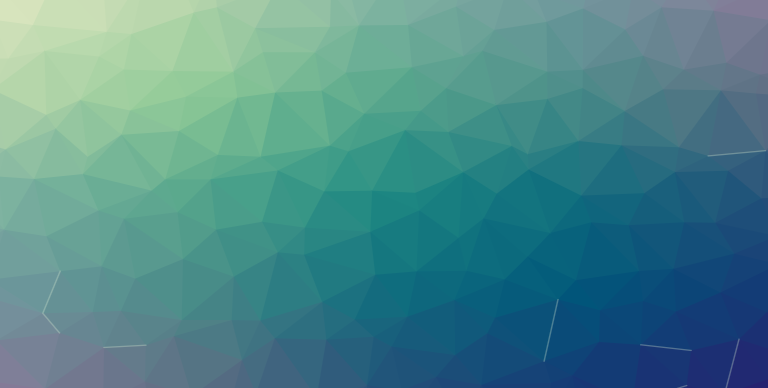
This background is drawn by a Shadertoy shader. Its source:

```glsl
// Low-poly mesh of flat triangles, shaded from pale green through teal to deep blue.

#define GRID vec2(17.0, 9.5)   // mesh cells across the canvas
#define JITTER 0.72            // how far vertices stray from the grid
#define SEAM_CHANCE 0.05       // share of cells with a bright seam
#define SEAM_WIDTH 0.016       // in cells
#define SEAM_ALPHA 0.32
#define OFF_DIAGONAL_TINT vec3(0.015, -0.035, 0.0)

vec2 hash22(vec2 p) {
    vec3 q = fract(vec3(p.xyx) * vec3(0.1031, 0.1030, 0.0973));
    q += dot(q, q.yzx + 33.33);
    return fract((q.xx + q.yz) * q.zy);
}

// Five evenly spaced colour stops
vec3 palette(float t) {
    t = clamp(t, 0.0, 1.0) * 4.0;
    vec3 c = mix(vec3(0.86, 0.90, 0.75), vec3(0.56, 0.79, 0.59), min(t, 1.0));
    c = mix(c, vec3(0.12, 0.54, 0.51), clamp(t - 1.0, 0.0, 1.0));
    c = mix(c, vec3(0.00, 0.34, 0.48), clamp(t - 2.0, 0.0, 1.0));
    return mix(c, vec3(0.15, 0.13, 0.44), clamp(t - 3.0, 0.0, 1.0));
}

// Average of a horizontal and a vertical gradient
vec3 meshColor(vec2 cellPos) {
    vec2 uv = clamp(cellPos / GRID, 0.0, 1.0);
    float across = uv.x, down = 1.0 - uv.y;
    vec3 c = 0.5 * (palette(across) + palette(down));
    return c + OFF_DIAGONAL_TINT * abs(across - down);
}

vec2 vertex(vec2 id) {
    return id + JITTER * (hash22(id + 41.0) - 0.5);
}

float cross2(vec2 a, vec2 b) {
    return a.x * b.y - a.y * b.x;
}

float edgeSide(vec2 p, vec2 a, vec2 b) {
    return cross2(b - a, p - a) / length(b - a);
}

// Antialiased coverage of a triangle
float coverage(vec2 p, vec2 a, vec2 b, vec2 c, float pixel) {
    float winding = sign(cross2(b - a, c - a));
    vec3 d = winding * vec3(edgeSide(p, a, b), edgeSide(p, b, c), edgeSide(p, c, a));
    return clamp(0.5 + min(d.x, min(d.y, d.z)) / pixel, 0.0, 1.0);
}

float segmentDistance(vec2 p, vec2 a, vec2 b) {
    vec2 ab = b - a;
    float t = clamp(dot(p - a, ab) / dot(ab, ab), 0.0, 1.0);
    return length(p - a - t * ab);
}

void mainImage(out vec4 fragColor, in vec2 fragCoord) {
    vec2 p = fragCoord / iResolution.xy * GRID;
    float pixel = GRID.y / iResolution.y;
    vec4 sum = vec4(0.0);
    float seam = 0.0;

    for (int j = -1; j <= 1; j++)
    for (int i = -1; i <= 1; i++) {
        vec2 id = floor(p) + vec2(i, j);
        vec2 a = vertex(id);
        vec2 b = vertex(id + vec2(1, 0));
        vec2 c = vertex(id + vec2(1, 1));
        vec2 d = vertex(id + vec2(0, 1));

        // Split the quad along its shorter diagonal
        bool splitAC = distance(a, c) < distance(b, d);
        vec2 e = splitAC ? c : d;
        vec2 f = splitAC ? a : b;
        float w1 = coverage(p, a, b, e, pixel);
        float w2 = coverage(p, f, c, d, pixel);
        sum += w1 * vec4(meshColor((a + b + e) / 3.0), 1.0);
        sum += w2 * vec4(meshColor((f + c + d) / 3.0), 1.0);

        // Rare thin seam along one side
        vec2 pick = hash22(id + 7.0);
        if (pick.x < SEAM_CHANCE) {
            float dist = segmentDistance(p, a, pick.y < 0.5 ? b : d);
            float line = clamp(0.5 + (SEAM_WIDTH - dist) / pixel, 0.0, 1.0);
            seam = max(seam, line);
        }
    }

    vec3 color = sum.rgb / max(sum.a, 0.0001);
    color = mix(color, vec3(0.85, 0.92, 0.82), seam * SEAM_ALPHA);
    fragColor = vec4(color, 1.0);
}
```
